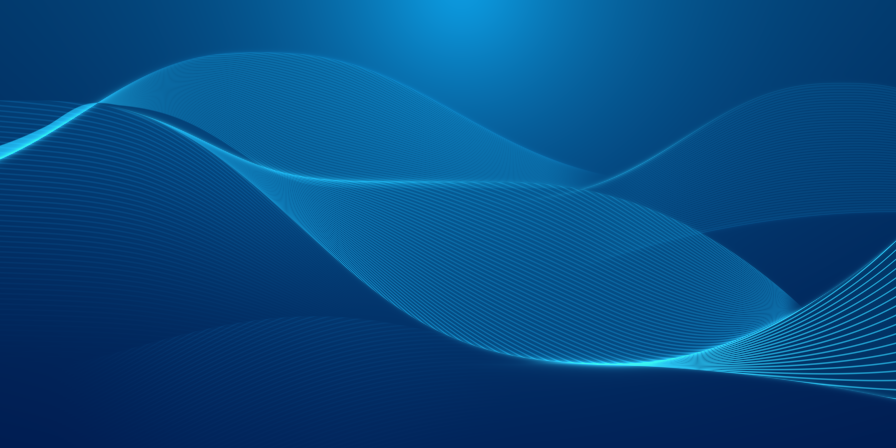
Give the GLSL for this background, as a WebGL 1 fragment shader.

```glsl
precision highp float;
// Translucent ribbons of fine cyan lines waving over a deep blue glow.
uniform vec2 u_resolution;

// Bell with an adjustable flank: 1 at d = 0, falling towards 0.
float bell(float d, float width, float power) {
  return exp(-pow(abs(d) / width, power));
}

// Soft thin stroke along a curve at height c.
float stroke(float y, float c, float width) {
  return exp(-abs(y - c) / width);
}

// Band between two curves: x = filled area, y = its evenly spread lines.
// A positive drift lets the lines sink across the band to the right.
vec2 ribbon(float y, float a, float b, float count, float drift) {
  float px = 1.0 / u_resolution.y;
  float low = min(a, b), high = max(a, b);
  float inside = smoothstep(-px, px, y - low) * smoothstep(-px, px, high - y);
  float spacing = max(high - low, 0.001) / count;
  float d = abs(fract((y - low) / spacing + drift + 0.5) - 0.5) * spacing;
  return inside * vec2(1.0, 1.0 - smoothstep(0.0, 0.0012 + px, d));
}

void main() {
  vec2 p = gl_FragCoord.xy / u_resolution;
  p.x *= 2.0;
  float x = p.x, y = p.y;
  vec3 cyan = vec3(0.19, 0.70, 0.68);
  vec3 azure = vec3(0.06, 0.40, 0.50);

  // Background with a light at the top centre
  vec2 toLight = p - vec2(1.03, 1.02);
  float glow = exp(-2.5 * sqrt(dot(toLight, toLight) + 0.006));
  vec3 color = mix(vec3(0.0, 0.10, 0.305), vec3(0.005, 0.19, 0.385), y);
  color += vec3(0.05, 0.49, 0.58) * glow;

  // Curves that bound the ribbons
  float crest = 0.58 + 0.303 * bell(x - 0.573, x < 0.573 ? 0.482 : 0.553, 2.5);
  float crestBase = mix(crest + 0.03 - 0.1 * x, 0.58 + 0.19 * bell(x, 0.55, 5.0),
                        smoothstep(0.1, 0.27, x));
  float ridge = 0.594 + 0.182 * bell(x, 0.505, 3.5)
              - 0.649 * pow(max(x - 1.1, 0.0), 2.27);
  float hull = 0.184 + 0.6 * bell(x, 0.77, 3.0)
             + 0.66 * pow(max(x - 1.35, 0.0), 2.0);
  float fanBase = 0.188 - 0.14 * pow(max(x - 1.25, 0.0), 2.0);
  float wing = 0.545 + 0.27 * bell(x - 1.88, 0.43, 2.5);
  float wingBase = 0.527 - 0.25 * (2.0 - x) * (2.0 - x);
  float swell = 0.1 + 0.194 * bell(x - 0.7, 0.6, 2.0);

  // Faint swell at the bottom
  vec2 band = ribbon(y, swell, -0.25 + 0.1 * x, 48.0, -30.0 * x);
  float fade = smoothstep(0.1, 0.5, x) * (1.0 - smoothstep(0.7, 1.2, x));
  color += azure * fade * (0.035 * band.x + 0.09 * band.y * smoothstep(-0.1, 0.3, y));

  // Faint left sheet below the ridge
  band = ribbon(y, min(ridge, hull), 0.1 + 0.1 * x, 58.0, 8.0 * x);
  fade = smoothstep(0.15, 0.75, y) * (1.0 - smoothstep(0.5, 0.9, x));
  color += azure * fade * (0.08 * band.x + 0.19 * band.y);

  // Right wing
  band = ribbon(y, wing, wingBase, 48.0, 0.0);
  fade = smoothstep(1.25, 1.45, x);
  color = mix(color, vec3(0.02, 0.30, 0.51), 0.33 * fade * band.x);
  color += azure * fade * 0.10 * band.y;
  color += azure * fade * 0.10 * stroke(y, wingBase, 0.004);
  color += cyan * (0.3 * bell(x - 1.4, 0.17, 2.0) + 0.03 * fade) * stroke(y, wing, 0.004);

  // Upper crest, pinched and bright at the left
  band = ribbon(y, crest, crestBase, 46.0, 25.0 * x);
  fade = 1.0 - smoothstep(1.2, 1.38, x);
  color = mix(color, vec3(0.04, 0.41, 0.62), 0.48 * fade * band.x);
  color += azure * fade * 0.15 * band.y;
  float pinch = bell(x, 0.27, 3.0);
  color += cyan * pinch * (0.40 * band.x + 0.5 * stroke(y, crest, 0.006));
  color += azure * 0.16 * fade * stroke(y, crest, 0.004);

  // Front ribbon between ridge and hull
  band = ribbon(y, ridge, hull, 40.0, 36.0 * x);
  fade = smoothstep(0.2, 0.4, x) * (1.0 - smoothstep(1.74, 1.8, x));
  color = mix(color, vec3(0.03, 0.39, 0.61), 0.5 * fade * band.x);
  float lowerLight = bell(y - hull, 0.07, 1.0);
  color += mix(azure, cyan, 0.35) * fade * band.y * (0.18 + 0.15 * lowerLight);
  color += cyan * fade * stroke(y, ridge, 0.0045)
         * (0.06 + 0.34 * bell(x - 0.62, 0.42, 4.0));
  color += cyan * fade * stroke(y, hull, 0.0045)
         * (0.13 + 0.45 * bell(x - 1.35, 0.25, 2.0));

  // Bright fan opening to the right
  band = ribbon(y, hull, fanBase, 17.0, -5.0 * x);
  fade = smoothstep(1.15, 1.45, x);
  color = mix(color, vec3(0.02, 0.30, 0.48), 0.35 * fade * band.x);
  color += cyan * fade * band.y * 0.58;
  color += cyan * fade * 0.28 * (stroke(y, hull, 0.004) + stroke(y, fanBase, 0.004));
  color += cyan * 0.2 * bell(x - 1.37, 0.2, 2.0) * stroke(y, 0.186, 0.012);

  gl_FragColor = vec4(min(color, vec3(0.45, 0.95, 0.95)), 1.0);
}
```
